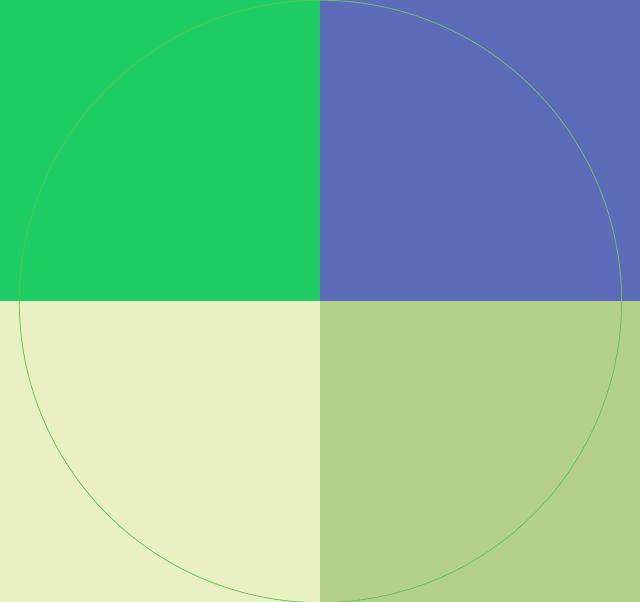
Write a Shadertoy shader that draws this background.

```glsl
// Four flat colour quadrants meeting at the centre, with a hairline circle
// that spans the full height and changes tint in each quadrant.
// Edges and ring are signed distances turned into pixel coverage.

// Picks one of four colours; side.x is 0 left to 1 right, side.y is 0 bottom to 1 top.
vec3 quadrantColor(vec2 side, vec3 lowLeft, vec3 lowRight, vec3 topLeft, vec3 topRight) {
    return mix(mix(lowLeft, lowRight, side.x), mix(topLeft, topRight, side.x), side.y);
}

void mainImage(out vec4 fragColor, in vec2 fragCoord) {
    // Centred coordinates, with the canvas height as the unit
    float pixel = 1.0 / iResolution.y;
    vec2 p = (fragCoord - 0.5 * iResolution.xy) * pixel;

    // Quadrant fills
    vec2 side = clamp(p / pixel + 0.5, 0.0, 1.0);
    vec3 color = quadrantColor(side,
        vec3(0.914, 0.941, 0.761), vec3(0.702, 0.816, 0.533),
        vec3(0.114, 0.800, 0.388), vec3(0.361, 0.420, 0.718));

    // Thin ring: overlap of the stroke with the pixel footprint
    float ringDistance = abs(length(p - vec2(0.0007, -0.0007)) - 0.5003);
    float halfWidth = 0.0007;
    float ring = clamp((halfWidth - ringDistance) / pixel + 0.5, 0.0, 1.0)
               * min(1.0, 2.0 * halfWidth / pixel + 0.2);
    vec3 ringColor = quadrantColor(side,
        vec3(0.36, 0.74, 0.34), vec3(0.36, 0.75, 0.36),
        vec3(0.33, 0.77, 0.30), vec3(0.45, 0.76, 0.40));

    fragColor = vec4(mix(color, ringColor, ring), 1.0);
}
```
